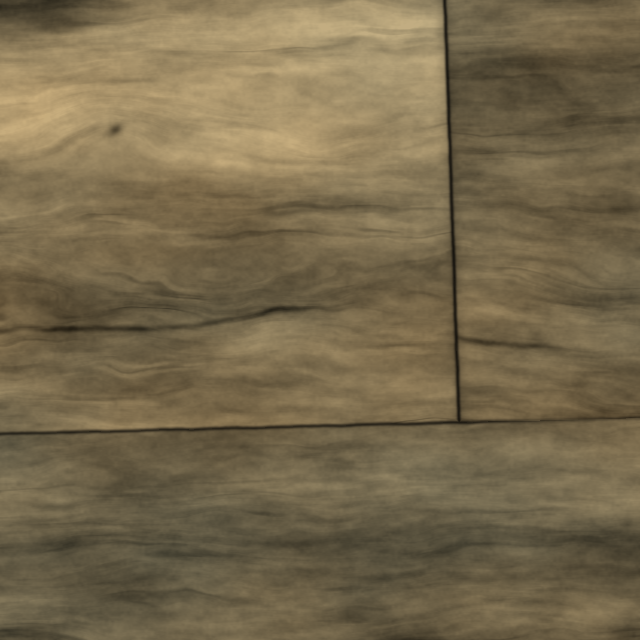
Write a WebGL 1 fragment shader that draws this texture.

```glsl
precision highp float;
uniform vec2 u_resolution;

#define DARK_WOOD vec3(0.30, 0.265, 0.19)
#define LIGHT_WOOD vec3(0.69, 0.61, 0.45)
#define TILT 0.025
#define SEAM_Y 0.322
#define SEAM_WIDTH 0.0032
#define WARP 0.075
#define CLOUD_CONTRAST 0.34
#define STREAK_CONTRAST 0.17
#define LINE_DEPTH 0.085
#define KNOT vec2(0.18, 0.797)

float hash(vec2 p) {
  vec3 q = fract(vec3(p.xyx) * 0.1031);
  q += dot(q, q.yzx + 33.33);
  return fract((q.x + q.y) * q.z);
}

float noise(vec2 p) {
  vec2 i = floor(p), f = fract(p);
  f = f * f * (3.0 - 2.0 * f);
  return mix(mix(hash(i), hash(i + vec2(1, 0)), f.x),
             mix(hash(i + vec2(0, 1)), hash(i + vec2(1, 1)), f.x), f.y);
}

// Fractal noise centred on zero
float fbm(vec2 p) {
  float sum = 0.0, amp = 0.5;
  for (int i = 0; i < 4; i++) {
    sum += amp * (noise(p) - 0.5);
    p = mat2(1.98, 0.12, -0.12, 1.98) * p + 17.3;
    amp *= 0.5;
  }
  return sum;
}

float bump(float x, float centre, float width) {
  float d = (x - centre) / width;
  return exp(-d * d);
}

float spot(vec2 p, vec2 centre, vec2 size) {
  vec2 d = (p - centre) / size;
  return exp(-dot(d, d));
}

// Thin contour lines where stretched noise crosses its middle
float grainLines(vec2 p) {
  float ridge = abs(fbm(p));
  return 1.0 - smoothstep(0.0, 0.065, ridge);
}

// Broad light and dark zones of the three planks
float leftTone(vec2 p) {
  float tone = 0.50 + 0.145 * smoothstep(0.66, 0.83, p.y);
  tone -= 0.05 * bump(p.y, 0.54, 0.07);
  tone += 0.04 * bump(p.y, 0.77, 0.03) + 0.03 * bump(p.y, 0.88, 0.025);
  tone -= 0.05 * smoothstep(0.94, 1.0, p.y);
  return tone - 0.34 * spot(p, vec2(0.02, 1.0), vec2(0.15, 0.055));
}

float rightTone(vec2 p) {
  float tone = 0.415 + 0.045 * smoothstep(0.87, 0.96, p.y);
  tone -= 0.065 * bump(p.y, 0.82, 0.09);
  return tone + 0.075 * bump(p.y, 0.52, 0.08);
}

float lowerTone(vec2 p) {
  float tone = 0.40 + 0.05 * smoothstep(0.17, 0.28, p.y);
  tone += 0.045 * bump(p.y, 0.225, 0.025);
  tone -= 0.11 * bump(p.y, 0.155, 0.026) + 0.055 * bump(p.y, 0.105, 0.025);
  tone -= 0.22 * spot(p, vec2(0.63, -0.02), vec2(0.06, 0.025));
  return tone + 0.13 * spot(p, vec2(0.93, 0.035), vec2(0.06, 0.035));
}

void main() {
  vec2 uv = gl_FragCoord.xy / u_resolution;
  float seamY = uv.y - SEAM_Y - TILT * uv.x + 0.003 * fbm(uv * 30.0);
  float seamX = uv.x - 0.695 - 0.034 * (1.0 - uv.y) + 0.002 * fbm(uv * 40.0);
  float upper = smoothstep(-0.002, 0.002, seamY);
  float right = smoothstep(-0.002, 0.002, seamX) * upper;
  float left = upper - right;

  // Grain bends around the knot and swirls in the middle of the left plank
  vec2 seed = vec2(7.0, 3.0) * step(0.0, seamY) + 19.0 * step(0.0, seamX) * step(0.0, seamY);
  vec2 p = uv - vec2(0.0, TILT * uv.x);
  float swirl = 1.0 + 1.1 * left * bump(uv.y, 0.55, 0.09);
  p.y += WARP * swirl * fbm(p * vec2(4.0, 9.0) + seed);
  p.y -= left * 0.045 * spot(uv, KNOT, vec2(0.09, 0.05));
  p.y += right * 0.14 * (uv.x - 0.72) * bump(uv.y, 0.5, 0.15);

  // Tone of each plank, then clouds, streaks and lines
  vec2 zone = vec2(uv.x, mix(uv.y, p.y + TILT * 0.5, 0.6));
  float tone = left * leftTone(zone) + right * rightTone(zone) + (1.0 - upper) * lowerTone(zone);
  float cloud = fbm(p * vec2(5.0, 15.0) + seed);
  tone += CLOUD_CONTRAST * cloud;
  tone += STREAK_CONTRAST * fbm(p * vec2(11.0, 85.0) + seed);
  float patchy = smoothstep(-0.14, 0.16, fbm(uv * vec2(4.0, 8.0) + 41.0));
  tone -= LINE_DEPTH * patchy * (0.6 + 0.4 * left) * grainLines(p * vec2(2.6, 22.0) + seed);
  tone += 0.10 * fbm(uv * vec2(55.0, 95.0)) + 0.022 * (noise(uv * 210.0) - 0.5);

  // Long cracks and the knot's core
  float wobble = 0.022 * fbm(uv * vec2(13.0, 5.0));
  float crackY = uv.y - 0.488 - 0.03 * smoothstep(0.22, 0.48, uv.x) + wobble;
  float crack = left * bump(crackY, 0.0, 0.005) * (1.0 - smoothstep(0.42, 0.57, uv.x));
  float splitY = uv.y - 0.472 + 0.11 * (uv.x - 0.72) + wobble;
  crack += right * bump(splitY, 0.0, 0.005) * (1.0 - smoothstep(0.82, 0.98, uv.x));
  tone -= 0.16 * crack * (0.6 + 0.8 * noise(uv * 24.0));
  vec2 core = uv - KNOT;
  tone -= 0.27 * spot(core - vec2(core.y * 0.5, 0.0), vec2(0.0), vec2(0.010, 0.009));

  // Olive to warm brown colouring
  vec3 colour = mix(DARK_WOOD, LIGHT_WOOD, clamp((tone - 0.30) / 0.39, -0.55, 1.2));
  float warmth = 1.6 * fbm(uv * vec2(3.0, 6.0) + 63.0) + 0.35 * upper - 0.25;
  colour += warmth * vec3(0.025, -0.004, -0.025);

  // Dark joints between planks
  float jointX = upper * bump(seamX, 0.0, SEAM_WIDTH);
  float jointY = bump(seamY, 0.0, SEAM_WIDTH) * mix(0.62, 0.3, smoothstep(0.72, 0.85, uv.x));
  colour *= 1.0 - max(0.72 * jointX, jointY);
  colour *= 1.0 - 0.13 * upper * bump(seamX, 0.0, 0.012);
  gl_FragColor = vec4(colour, 1.0);
}
```
